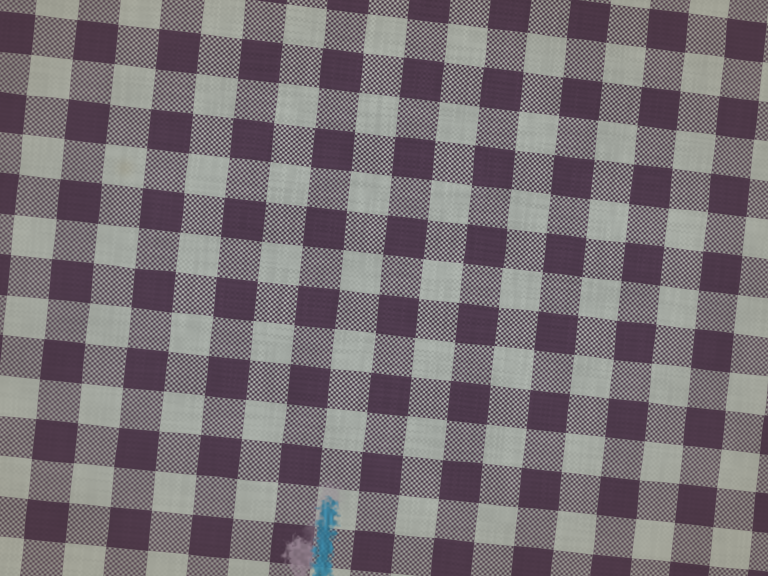
Reproduce this texture procedurally as a Shadertoy shader.

```glsl
// Woven gingham cloth: purple and off-white stripes cross in a tilted, slightly bent lattice.
// A plain weave chooses, thread by thread, whether warp or weft lies on top.
// Thread streaks, soft light, a faint stain and a tuft of lint add wear.

const float PI = 3.14159265;

// Lattice, in units of canvas height
const vec2 ORIGIN = vec2(0.7326, 0.8611);        // centre of one dark check
const vec2 STEP_ACROSS = vec2(0.1392, -0.0165);
const vec2 STEP_DOWN = vec2(-0.0142, -0.1366);
const float BEND = -0.0006;                      // repeats narrow to the right
const float FAN = 0.0005;                        // rows converge to the right

// Cloth
const float DARK_HALF_WIDTH = 0.25;              // in repeats
const float THREADS = 32.0;                      // threads per repeat
const float WANDER = 0.016;                      // drift of the threads, in repeats
const float STREAKS = 0.13;
const float MOTTLE = 0.05;
const vec3 PURPLE = vec3(0.305, 0.225, 0.295);
const vec3 OFF_WHITE = vec3(0.645, 0.655, 0.632);

// Wear
const vec3 BLUE_LINT = vec3(0.17, 0.47, 0.60);
const vec3 PINK_LINT = vec3(0.58, 0.51, 0.57);
const vec3 STAIN = vec3(0.60, 0.55, 0.44);

float hash(vec2 p) {
    vec3 q = fract(vec3(p.xyx) * 0.1031);
    q += dot(q, q.yzx + 33.33);
    return fract((q.x + q.y) * q.z);
}

float noise(vec2 p) {
    vec2 i = floor(p), f = fract(p);
    f = f * f * (3.0 - 2.0 * f);
    return mix(mix(hash(i), hash(i + vec2(1, 0)), f.x),
               mix(hash(i + vec2(0, 1)), hash(i + vec2(1, 1)), f.x), f.y);
}

// Canvas position to repeat coordinates, undoing the bend by fixed-point steps
vec2 latticeCoord(vec2 p) {
    mat2 toLattice = inverse(mat2(STEP_ACROSS, STEP_DOWN));
    vec2 c = toLattice * (p - ORIGIN);
    for (int k = 0; k < 3; k++) {
        vec2 bend = vec2(BEND * c.x * c.x, FAN * c.x * c.y);
        c = toLattice * (p - ORIGIN - bend);
    }
    return c;
}

// 1 inside the dark stripes of each direction
vec2 darkStripes(vec2 c, float aa) {
    vec2 d = abs(c - round(c)) - DARK_HALF_WIDTH;
    return 1.0 - smoothstep(-aa, aa, d);
}

float segmentDistance(vec2 p, vec2 a, vec2 b) {
    vec2 ab = b - a;
    return length(p - a - ab * clamp(dot(p - a, ab) / dot(ab, ab), 0.0, 1.0));
}

vec3 cloth(vec2 p, float pixel) {
    vec2 c = latticeCoord(p);
    c += WANDER * (vec2(noise(c * 2.5), noise(c * 2.5 + 40.0)) - 0.5);
    float aa = pixel / length(STEP_ACROSS);
    vec2 dark = darkStripes(c, 0.7 * aa);

    // Plain weave, softer away from the focused centre and at tiny sizes
    vec2 wave = sin(PI * THREADS * c);
    float focus = 1.0 - 0.5 * smoothstep(0.2, 0.75, length(p - vec2(0.72, 0.62)));
    float detail = focus * (1.0 - smoothstep(0.65, 1.0, THREADS * aa));
    float warpOnTop = clamp(0.5 + 0.75 * detail * wave.x * wave.y, 0.0, 1.0);
    vec3 warp = mix(OFF_WHITE, PURPLE, dark.x);
    vec3 weft = mix(OFF_WHITE, PURPLE, dark.y);
    vec3 color = mix(weft, warp, warpOnTop);

    // Uneven yarn along both directions, then ribs
    float streak = mix(noise(c.yx * vec2(THREADS, 3.0) + 90.0),
                       noise(c * vec2(THREADS, 3.0) + 170.0), warpOnTop) - 0.5;
    color *= 1.0 + STREAKS * focus * streak;
    color *= 1.0 + 0.03 * detail * (wave.x * wave.y + wave.y * dark.x * dark.y);
    return color * (1.0 + MOTTLE * (noise(c * 1.7 + 60.0) - 0.5));
}

vec3 addWear(vec3 color, vec2 p) {
    color = mix(color, STAIN, 0.25 * exp(-dot(p - vec2(0.217, 0.708), p - vec2(0.217, 0.708)) * 4000.0));

    // Lint: frayed edges come from noise added to the distances
    float fray = 0.014 * (noise(p * 110.0) - 0.5) + 0.008 * (noise(p * 230.0) - 0.5);
    float pink = length((p - vec2(0.520, 0.033)) * vec2(1.0, 0.8)) + fray;
    float blue = segmentDistance(p, vec2(0.571, 0.115), vec2(0.560, 0.012)) + fray;
    float haze = segmentDistance(p, vec2(0.575, 0.145), vec2(0.550, 0.070)) + fray;
    color = mix(color, PINK_LINT, 0.4 * (1.0 - smoothstep(0.008, 0.030, haze)));
    color = mix(color, PINK_LINT * (0.9 + 0.2 * noise(p * 160.0)),
                0.85 * (1.0 - smoothstep(0.018, 0.032, pink)));
    float tuft = 0.85 * (1.0 - smoothstep(0.007, 0.022, blue));
    return mix(color, BLUE_LINT * (0.8 + 0.4 * noise(p * vec2(200.0, 60.0))), tuft);
}

void mainImage(out vec4 fragColor, in vec2 fragCoord) {
    vec2 p = fragCoord / iResolution.y;
    vec2 centred = fragCoord / iResolution.xy - 0.5;
    vec3 color = addWear(cloth(p, 1.0 / iResolution.y), p);

    // Cool light in the middle, warmer and dimmer at the corners
    float edge = dot(centred, centred);
    color *= mix(vec3(1.0, 1.02, 1.02), vec3(0.97, 0.96, 0.92), smoothstep(0.0, 0.45, edge));
    fragColor = vec4(color, 1.0);
}
```
